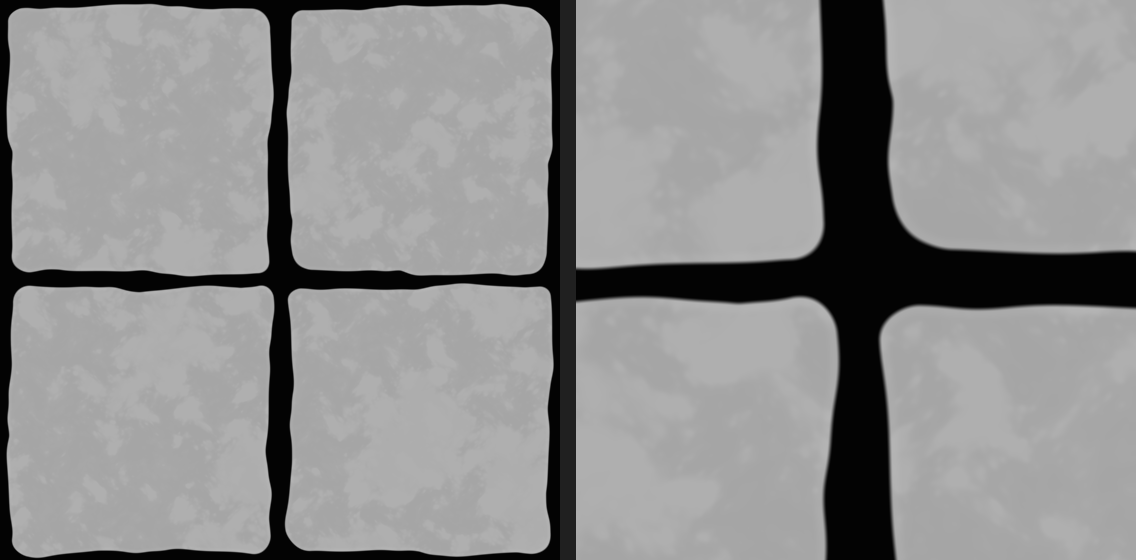
Left, the full canvas; right, a detail of the centre.
A Shadertoy shader for this texture map:

```glsl
// Two by two rough-cut grey stone slabs divided by black joints.
// Each slab is a rounded box whose four sides are displaced by layered sines;
// pale weathering comes from cellular splats, gathered into broad patches.

#define TILES 2.0
#define HALF_SIZE vec2(0.464, 0.474)
#define EDGE_WAVE 0.009
#define EDGE_CHIP 0.013
#define EDGE_SOFT 0.0035
#define GRAIN_SCALE 11.0
#define PATCH_SCALE 2.7
#define JOINT_COLOR vec3(0.012)
#define STONE_COLOR vec3(0.648)
#define WEAR_COLOR vec3(0.687)

float hash(vec2 p) {
    vec3 q = fract(p.xyx * vec3(0.1031, 0.1030, 0.0973));
    q += dot(q, q.yzx + 33.33);
    return fract((q.x + q.y) * q.z);
}

// Soft cellular noise: one randomly weighted splat per cell, mean near 0.5
float splats(vec2 p) {
    vec2 cell = floor(p), f = p - cell;
    float sum = 0.0;
    for (int y = -1; y <= 1; y++)
    for (int x = -1; x <= 1; x++) {
        vec2 o = vec2(x, y), id = cell + o;
        vec2 d = o + vec2(hash(id), hash(id + 41.7)) - f;
        sum += 2.0 * hash(id + 83.1) * exp(-6.0 * dot(d, d));
    }
    return sum;
}

// Rotated octaves of splats
float layeredSplats(vec2 p, int octaves) {
    float sum = 0.0, amp = 0.5, total = 0.0;
    for (int i = 0; i < octaves; i++) {
        sum += amp * splats(p);
        total += amp;
        amp *= 0.65;
        p = mat2(0.8, 0.6, -0.6, 0.8) * p * 1.9 + 17.3;
    }
    return sum / total;
}

// Side displacement along t: slow waves plus uneven scallops with inward nicks
float sideOffset(float t, float seed) {
    float phase = 6.2832 * seed;
    t += 0.035 * sin(t * 13.0 + phase * 3.0);
    float wave = sin(t * 6.5 + phase) + 0.4 * sin(t * 17.0 + phase * 5.0);
    float s = sin(t * 10.0 + phase * 2.0);
    float scallop = sqrt(s * s + 0.008) - 0.65;
    float strength = 0.5 + 0.5 * sin(t * 5.0 + phase * 7.0);
    return EDGE_WAVE * wave + EDGE_CHIP * scallop * strength
         + 0.0015 * sin(t * 43.0 + phase * 4.0);
}

// Signed distance to one slab; every side and corner has its own seed
float slabDistance(vec2 p, vec2 tile) {
    vec2 side = step(0.0, p);
    float seedX = hash(tile * 7.0 + vec2(side.x, 3.0));
    float seedY = hash(tile * 7.0 + vec2(5.0, side.y));
    vec2 extent = HALF_SIZE + vec2(sideOffset(p.y, seedX), sideOffset(p.x, seedY));
    float radius = mix(0.035, 0.085, hash(tile * 11.0 + side + 2.0));
    vec2 q = abs(p) - extent + radius;
    return length(max(q, 0.0)) + min(max(q.x, q.y), 0.0) - radius;
}

// Amount of pale weathering, fine flecks inside broad patches
float weathering(vec2 p, vec2 tile) {
    vec2 shift = 19.0 * vec2(hash(tile + 3.1), hash(tile + 8.6));
    vec2 warped = p + 0.012 * sin(p.yx * 31.0 + shift);
    float patches = layeredSplats(warped * PATCH_SCALE + shift, 3);
    float grain = layeredSplats(warped * GRAIN_SCALE + shift * 2.0, 4);
    float rim = 0.35 * (length(p) - 0.35);
    float level = 0.55 * patches + 0.5 * grain + rim;
    return 0.75 * smoothstep(0.46, 0.72, level)
         + 0.25 * smoothstep(0.2, 0.9, grain);
}

void mainImage(out vec4 fragColor, in vec2 fragCoord) {
    vec2 uv = fragCoord / iResolution.xy * TILES;
    vec2 tile = floor(uv);
    vec2 p = uv - tile - 0.5;

    // Stone surface with a faint pale rim
    float d = slabDistance(p, tile);
    vec3 stone = mix(STONE_COLOR, WEAR_COLOR, weathering(p, tile));
    stone += 0.018 * smoothstep(-0.016, -0.005, d);

    // Smoothed cut between stone and joint
    float soft = max(EDGE_SOFT, TILES / iResolution.y);
    float cover = 1.0 - smoothstep(-soft, soft, d);
    fragColor = vec4(mix(JOINT_COLOR, stone, cover), 1.0);
}
```
